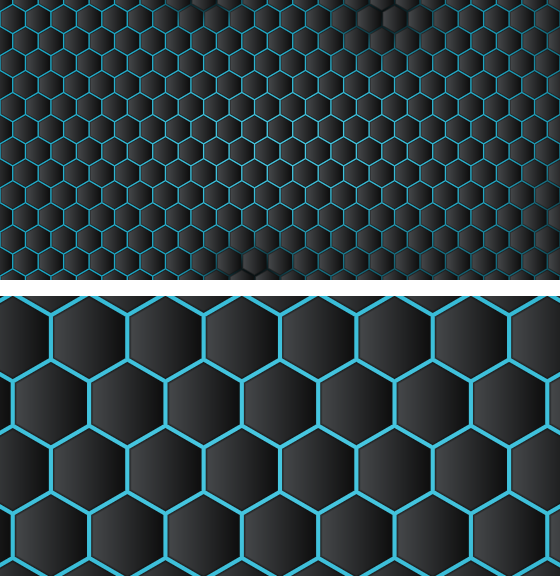
Top, the full canvas; bottom, a detail of the centre.
Reproduce this pattern procedurally as a Shadertoy shader.

```glsl
// Honeycomb of dark metal tiles, 22 across, parted by glowing cyan seams.
// Two offset rectangular lattices give the nearest hexagon centre; each tile
// has a sideways gradient, and soft round shadows dim the seams in places.

// Vector from the nearest centre of a pointy-top hexagon grid of pitch 1.
vec2 hexLocal(vec2 p) {
    vec2 size = vec2(1.0, sqrt(3.0));
    vec2 a = p - size * round(p / size);
    vec2 b = p - size * (round(p / size - 0.5) + 0.5);
    b = p - size * (floor(p / size) + 0.5);
    return dot(a, a) < dot(b, b) ? a : b;
}

// Distance from a point in the hexagon to its closest side.
float hexEdge(vec2 local) {
    vec2 q = abs(local);
    return 0.5 - max(q.x, dot(q, vec2(0.5, 0.5 * sqrt(3.0))));
}

// Soft round falloff, 1 at the centre.
float spot(vec2 p, vec2 centre, vec2 radius) {
    vec2 d = (p - centre) / radius;
    return exp(-dot(d, d));
}

// Seam brightness across the canvas.
float seamLight(vec2 uv) {
    float light = 1.0;
    light *= 1.0 - 0.95 * spot(uv, vec2(0.73, 1.01), vec2(0.15, 0.08));
    light *= 1.0 - 0.95 * spot(uv, vec2(1.38, 0.95), vec2(0.20, 0.13));
    light *= 1.0 - 0.95 * spot(uv, vec2(0.90, 0.03), vec2(0.17, 0.10));
    light *= 1.0 - 0.50 * spot(uv, vec2(1.50, 0.00), vec2(0.50, 0.18));
    light *= 1.0 - 0.60 * spot(uv, vec2(2.02, 0.20), vec2(0.18, 0.25));
    light *= 1.0 - 0.45 * spot(uv, vec2(2.02, 0.95), vec2(0.20, 0.25));
    return light;
}

void mainImage(out vec4 fragColor, in vec2 fragCoord) {
    vec2 uv = fragCoord / iResolution.y;
    float pixel = 11.0 / iResolution.y;
    vec2 local = hexLocal(uv * 11.0 - vec2(0.5, 10.255));
    float edge = hexEdge(local);

    // Tile face, light on the left and nearly black on the right
    vec3 face = mix(vec3(0.28, 0.29, 0.30), vec3(0.045), local.x + 0.5);

    // Dark groove around the face
    float groove = 1.0 - smoothstep(0.03, 0.05 + pixel, edge);
    vec3 color = mix(face, vec3(0.06, 0.07, 0.07), 0.6 * groove);

    // Seam with a paler glint towards the middle of the canvas
    float glint = spot(uv, vec2(1.0, 0.48), vec2(0.7, 0.3));
    vec3 cyan = mix(vec3(0.10, 0.65, 0.77), vec3(0.28, 0.78, 0.88), glint);
    vec3 seam = mix(vec3(0.03), cyan, seamLight(uv));
    float line = clamp((0.027 - edge) / pixel + 0.5, 0.0, 1.0);
    color = mix(color, seam, line);

    fragColor = vec4(color, 1.0);
}
```
